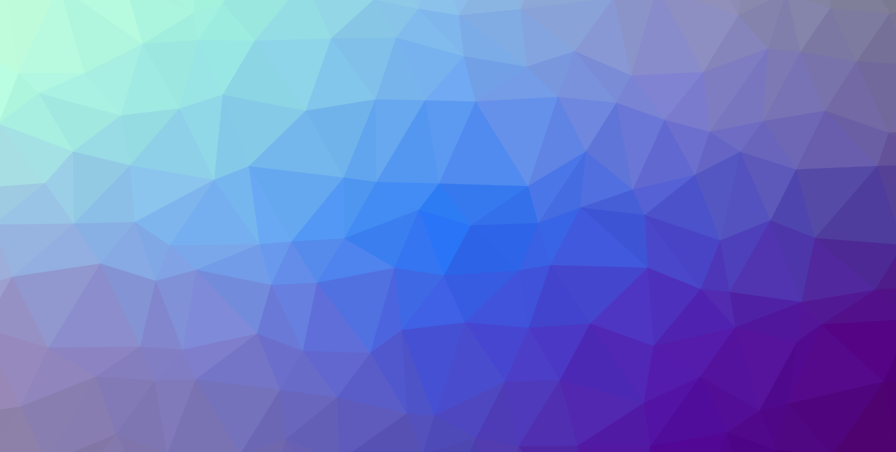
This background is drawn by a Shadertoy shader. Its source:

```glsl
#define GRID vec2(15.0, 8.0)
#define JITTER 0.36
#define ROW_SHIFT 0.5
#define FACET_TINT 0.012
#define EDGE_SOFTNESS 1.2

vec2 hash2(vec2 id) {
    vec2 k = vec2(dot(id, vec2(127.1, 311.7)), dot(id, vec2(269.5, 183.3)));
    return fract(sin(k) * 43758.5);
}

// Piecewise linear blend of five evenly spaced colours
vec3 blend5(float t, vec3 a, vec3 b, vec3 c, vec3 d, vec3 e) {
    float s = clamp(t, 0.0, 1.0) * 4.0;
    vec3 color = mix(a, b, clamp(s, 0.0, 1.0));
    color = mix(color, c, clamp(s - 1.0, 0.0, 1.0));
    color = mix(color, d, clamp(s - 2.0, 0.0, 1.0));
    return mix(color, e, clamp(s - 3.0, 0.0, 1.0));
}

// Smooth colour field: mint, blue and violet along the diagonal
vec3 colorField(vec2 uv) {
    vec3 bottom = blend5(uv.x, vec3(0.55, 0.50, 0.65), vec3(0.46, 0.43, 0.68),
        vec3(0.31, 0.28, 0.70), vec3(0.32, 0.03, 0.60), vec3(0.29, 0.00, 0.40));
    vec3 lower = blend5(uv.x, vec3(0.60, 0.54, 0.75), vec3(0.49, 0.50, 0.82),
        vec3(0.26, 0.32, 0.86), vec3(0.33, 0.13, 0.70), vec3(0.33, 0.00, 0.50));
    vec3 middle = blend5(uv.x, vec3(0.61, 0.74, 0.89), vec3(0.46, 0.69, 0.95),
        vec3(0.14, 0.46, 0.97), vec3(0.28, 0.32, 0.82), vec3(0.30, 0.21, 0.58));
    vec3 upper = blend5(uv.x, vec3(0.69, 0.98, 0.88), vec3(0.56, 0.85, 0.90),
        vec3(0.40, 0.63, 0.95), vec3(0.47, 0.48, 0.82), vec3(0.44, 0.39, 0.62));
    vec3 top = blend5(uv.x, vec3(0.78, 1.00, 0.86), vec3(0.63, 0.95, 0.87),
        vec3(0.53, 0.74, 0.92), vec3(0.58, 0.58, 0.76), vec3(0.48, 0.48, 0.57));
    return blend5(uv.y, bottom, lower, middle, upper, top);
}

// Mesh vertex: staggered lattice point with random displacement
vec2 vertex(vec2 id) {
    vec2 stagger = vec2(ROW_SHIFT * mod(id.y, 2.0), 0.0);
    return id + stagger + (hash2(id) - 0.5) * 2.0 * JITTER;
}

// Signed distance to the line a-b, positive on its left
float leftOf(vec2 p, vec2 a, vec2 b) {
    vec2 edge = normalize(b - a);
    return edge.x * (p.y - a.y) - edge.y * (p.x - a.x);
}

// Adds one flat facet, weighted by its coverage of the pixel
void addFacet(inout vec4 sum, vec2 p, float blur, vec2 a, vec2 b, vec2 c) {
    float winding = sign(leftOf(c, a, b));
    float inside = winding * leftOf(p, a, b);
    inside = min(inside, winding * leftOf(p, b, c));
    inside = min(inside, winding * leftOf(p, c, a));
    float coverage = clamp(0.5 + inside / blur, 0.0, 1.0);
    vec2 center = (a + b + c) / 3.0;
    float tint = (hash2(center).x - 0.5) * 2.0 * FACET_TINT;
    sum += coverage * vec4(colorField(center / GRID) + tint, 1.0);
}

void mainImage(out vec4 fragColor, in vec2 fragCoord) {
    vec2 uv = fragCoord / iResolution.xy;
    vec2 p = uv * GRID;
    float blur = EDGE_SOFTNESS * GRID.y / iResolution.y;
    vec4 sum = vec4(colorField(uv), 1.0) * 0.001;

    // Split every nearby quad along its shorter diagonal
    for (int j = -1; j <= 1; j++) {
        for (int i = -1; i <= 1; i++) {
            vec2 id = floor(p) + vec2(i, j);
            vec2 a = vertex(id);
            vec2 b = vertex(id + vec2(1.0, 0.0));
            vec2 c = vertex(id + vec2(1.0, 1.0));
            vec2 d = vertex(id + vec2(0.0, 1.0));
            if (distance(a, c) < distance(b, d)) {
                addFacet(sum, p, blur, a, b, c);
                addFacet(sum, p, blur, a, c, d);
            } else {
                addFacet(sum, p, blur, a, b, d);
                addFacet(sum, p, blur, b, c, d);
            }
        }
    }
    fragColor = vec4(clamp(sum.rgb / sum.a, 0.0, 1.0), 1.0);
}
```
